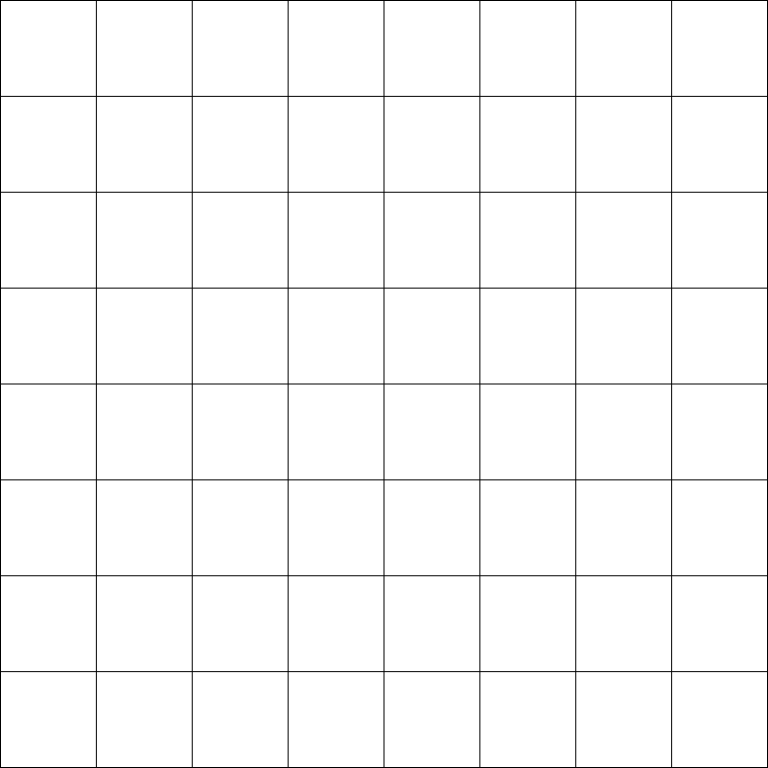
Reproduce this pattern procedurally as a WebGL 2 fragment shader.

```glsl
#version 300 es
precision highp float;

uniform vec2 u_resolution;
out vec4 fragColor;

const float CELLS = 8.0;
const float LINE_WIDTH = 1.0 / 768.0;
const vec3 PAPER = vec3(1.0);
const vec3 INK = vec3(0.0);

// Distance to the nearest rule on each axis; the outer rules lie inside the canvas
vec2 gridDistance(vec2 point, float cells, float lineWidth) {
    float spacing = (1.0 - lineWidth) / cells;
    vec2 inset = point - 0.5 * lineWidth;
    return abs(inset - floor(inset / spacing + 0.5) * spacing);
}

// Fraction of a pixel's extent covered by a rule
vec2 lineCoverage(vec2 dist, float lineWidth, vec2 pixel) {
    vec2 nearEdge = max(dist - 0.5 * pixel, vec2(-0.5 * lineWidth));
    vec2 farEdge = min(dist + 0.5 * pixel, vec2(0.5 * lineWidth));
    return clamp((farEdge - nearEdge) / pixel, 0.0, 1.0);
}

void main() {
    vec2 pixel = 1.0 / u_resolution;
    vec2 point = gl_FragCoord.xy * pixel;

    vec2 dist = gridDistance(point, CELLS, LINE_WIDTH);
    vec2 coverage = lineCoverage(dist, LINE_WIDTH, pixel);

    // Union of the vertical and horizontal rules
    float ink = 1.0 - (1.0 - coverage.x) * (1.0 - coverage.y);
    fragColor = vec4(mix(PAPER, INK, ink), 1.0);
}
```
